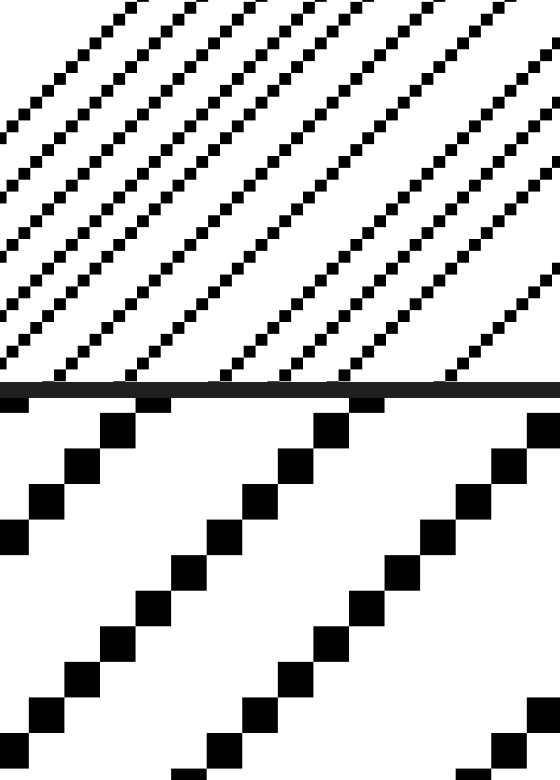
Top, the full canvas; bottom, a detail of the centre.
Give the GLSL for this pattern, as a WebGL 1 fragment shader.

```glsl
precision highp float;
// Black square cells stepping corner to corner along unevenly spaced diagonals on white.

uniform vec2 u_resolution;

// 1.0 when the diagonal with this column + row sum is filled
float diagonalFill(float diagonal) {
  float fill = 0.0;
  for (int i = 0; i < 11; i++) {
    float k = float(i);
    // Regular spacing of five cells, plus the drift of the later lines
    float drift = step(5.0, k) + step(6.0, k) - step(4.0, k)
                + 3.0 * step(7.0, k) + 4.0 * step(10.0, k);
    float line = 12.0 + 5.0 * k + drift;
    fill = max(fill, 1.0 - step(0.5, abs(diagonal - line)));
  }
  return fill;
}

void main() {
  // Cell grid: columns run from the left, rows from the top
  float cellsPerPixel = 47.23 / u_resolution.x;
  vec2 fromTopLeft = vec2(gl_FragCoord.x, u_resolution.y - gl_FragCoord.y);
  vec2 grid = fromTopLeft * cellsPerPixel + vec2(0.446, 0.843);

  // Share of the pixel on the far side of the nearest cell edges
  vec2 cell = floor(grid - 0.5);
  vec2 edge = grid - cell - 1.0;
  vec2 share = clamp(edge / cellsPerPixel + 0.5, 0.0, 1.0);

  // Blend the four neighbouring cells, two of which share a diagonal
  float diagonal = cell.x + cell.y;
  float nearFill = diagonalFill(diagonal);
  float midFill = diagonalFill(diagonal + 1.0);
  float farFill = diagonalFill(diagonal + 2.0);
  float ink = mix(mix(nearFill, midFill, share.x),
                  mix(midFill, farFill, share.x), share.y);

  gl_FragColor = vec4(mix(vec3(1.0), vec3(0.005), ink), 1.0);
}
```
